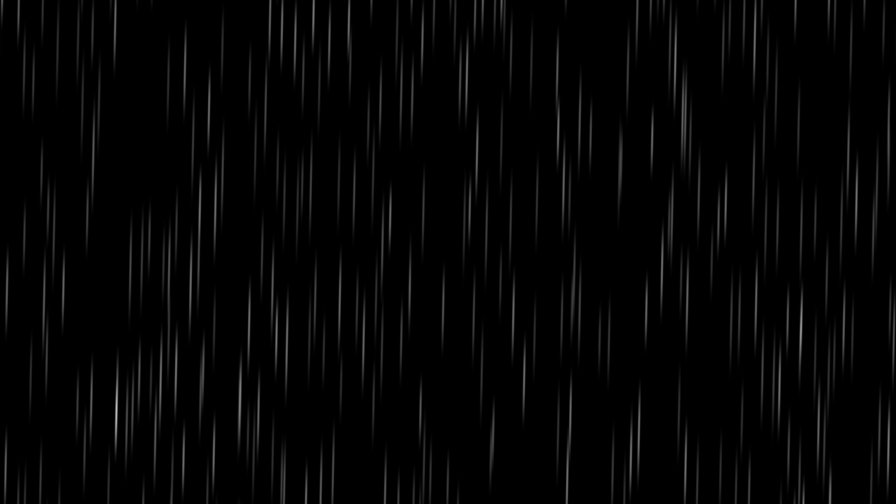
This pattern is drawn by a Shadertoy shader. Its source:

```glsl
// Thin grey rain streaks falling almost straight down on black.
// Two leaning grids are split into tall cells; a hash decides which cells
// hold a streak and sets its place, length and brightness.

const float LEAN = 0.02;                    // sideways drift per unit height
const vec2 CELL_SIZE = vec2(0.0222, 0.30);  // in canvas heights
const float STREAK_SHARE = 0.45;            // share of cells with a streak
const float HALF_WIDTH = 0.0039;
const vec3 BACKGROUND = vec3(0.0);
const vec3 RAIN_COLOR = vec3(1.0);

float hash(vec2 p) {
    return fract(sin(dot(p, vec2(127.1, 311.7))) * 43758.5453);
}

// Soft line: 1 on the axis, 0 at the half width, fading at both ends.
float streak(float across, float along, float halfWidth) {
    float body = 1.0 - smoothstep(0.0, halfWidth, abs(across));
    float tail = smoothstep(0.0, 0.42, along);
    float head = 1.0 - smoothstep(0.52, 1.0, along);
    return body * tail * head;
}

float rainLayer(vec2 p, float seed, float halfWidth) {
    // Shift every column by its own amount so that no rows show.
    float column = floor(p.x / CELL_SIZE.x);
    float shift = hash(vec2(column, seed));
    float row = floor(p.y / CELL_SIZE.y + shift);
    vec2 local = vec2(p.x / CELL_SIZE.x - column,
                      p.y / CELL_SIZE.y + shift - row) * CELL_SIZE;

    // Random traits of the streak in this cell.
    vec2 id = vec2(column, row) + seed * 17.3;
    float present = step(hash(id + 3.1), STREAK_SHARE);
    float centerX = mix(0.2, 0.8, hash(id + 7.7)) * CELL_SIZE.x;
    float len = mix(0.17, 0.27, hash(id + 13.9));
    float startY = hash(id + 21.3) * (CELL_SIZE.y - len);
    float chance = hash(id + 34.7);
    float brightness = mix(0.18, 0.46, chance * chance);

    float along = (startY + len - local.y) / len;  // 0 at top, 1 at bottom
    return present * brightness * streak(local.x - centerX, along, halfWidth);
}

void mainImage(out vec4 fragColor, in vec2 fragCoord) {
    vec2 p = fragCoord / iResolution.y;
    p.x -= LEAN * p.y;

    // Keep lines at least about a pixel wide on small canvases.
    float halfWidth = max(HALF_WIDTH, 1.0 / iResolution.y);

    // The second layer is offset by part of a cell.
    float rain = rainLayer(p, 1.0, halfWidth)
               + rainLayer(p + CELL_SIZE * vec2(0.43, 0.57), 2.0, halfWidth);

    fragColor = vec4(mix(BACKGROUND, RAIN_COLOR, min(rain, 1.0)), 1.0);
}
```
